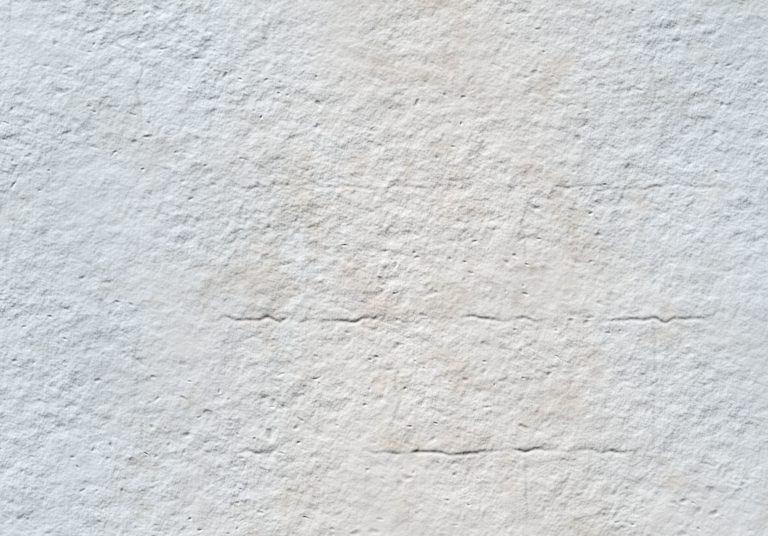
A WebGL 2 fragment shader for this texture:

```glsl
#version 300 es
precision highp float;
// Whitewashed, weathered plaster over faint masonry courses.
// A height field of layered noise, scattered pits and broken joints is lit
// from above left, over a cool-to-neutral lime tint with pale tan stains.

uniform vec2 u_resolution;
out vec4 outColor;

const vec3 COOL_LIME = vec3(0.806, 0.834, 0.855);
const vec3 WARM_LIME = vec3(0.845, 0.842, 0.837);
const vec3 STAIN_TINT = vec3(0.968, 0.946, 0.918);
const vec2 TO_LIGHT = vec2(-0.42, 0.908);
const float LIGHT_STEP = 0.0035;     // distance between height samples
const float RELIEF_GAIN = 0.36;
const float SHADOW_BITE = 3.0;       // extra darkening of steep shadows
const float GRAIN_FREQ = 44.0;
const float PIT_FREQ = 34.0;
const float PIT_CHANCE = 0.4;
const float PIT_SHADE = 0.09;
const float COURSE_BASE = 0.16;      // height of the lowest joint
const float COURSE_GAP = 0.247;
const float BLOCK_WIDTH = 0.48;
const float JOINT_WIDTH = 0.0038;
const float JOINT_SHADE = 0.17;

float hash(vec2 p) {
    return fract(sin(dot(p, vec2(127.1, 311.7))) * 43758.5453);
}

float noise(vec2 p) {
    vec2 i = floor(p), f = fract(p);
    f = f * f * (3.0 - 2.0 * f);
    return mix(mix(hash(i), hash(i + vec2(1, 0)), f.x),
               mix(hash(i + vec2(0, 1)), hash(i + vec2(1, 1)), f.x), f.y);
}

float fbm(vec2 p, int octaves, float gain) {
    float sum = 0.0, amp = 1.0;
    for (int i = 0; i < octaves; i++) {
        p = mat2(0.8, 0.6, -0.6, 0.8) * p + 17.3;
        sum += amp * (noise(p) - 0.5);
        p *= 2.0;
        amp *= gain;
    }
    return sum;
}

// Clustered irregular dents, one candidate per cell
float pits(vec2 p) {
    vec2 q = p * PIT_FREQ + 0.4 * vec2(noise(p * 60.0), noise(p * 60.0 + 31.0));
    vec2 cell = floor(q);
    float depth = 0.0;
    for (int y = -1; y <= 1; y++)
    for (int x = -1; x <= 1; x++) {
        vec2 id = cell + vec2(x, y);
        vec2 d = q - id - vec2(hash(id + 3.1), hash(id + 7.7));
        float size = mix(0.16, 0.42, pow(hash(id + 12.9), 2.0));
        float present = step(hash(id + 21.3), PIT_CHANCE)
                      * smoothstep(0.3, 0.65, noise(id * 0.22 + 5.0));
        float dent = 1.0 - smoothstep(0.1, 1.0, length(d * vec2(0.8, 1.2)) / size);
        depth = max(depth, present * dent * mix(0.3, 1.0, hash(id + 40.1)));
    }
    return depth;
}

// Broken horizontal joints and much fainter upright ones
float joints(vec2 p) {
    float groove = 0.0;
    for (int i = 0; i < 3; i++) {
        float k = float(i);
        float wobble = 0.012 * (noise(vec2(p.x * 7.0, k * 9.0)) - 0.5)
                     + 0.010 * (noise(vec2(p.x * 50.0, k * 5.0)) - 0.5);
        float d = (p.y - COURSE_BASE - k * COURSE_GAP - wobble) / JOINT_WIDTH;
        float broken = smoothstep(0.2, 0.5, noise(vec2(p.x * 6.5 + k * 23.0, 5.5)));
        float chipped = smoothstep(0.0, 0.8, noise(vec2(p.x * 42.0, k + 8.5)));
        float extent = smoothstep(0.36, 0.5, p.x)
                     * (1.0 - smoothstep(1.12, 1.25, p.x - 0.25 * k));
        float strength = 1.0 - 0.55 * step(1.5, k);
        groove = max(groove, exp(-d * d) * broken * chipped * extent * strength);
    }
    float course = floor((p.y - COURSE_BASE) / COURSE_GAP);
    float along = (p.x - 0.26) / BLOCK_WIDTH + 0.5 * mod(course, 2.0);
    float across = (fract(along + 0.5) - 0.5) * BLOCK_WIDTH
                 + 0.02 * (noise(p * 24.0) - 0.5);
    float faint = 0.25 * smoothstep(0.45, 0.75, noise(p * vec2(5.0, 11.0) + 4.0));
    return max(groove, faint * exp(-pow(across / JOINT_WIDTH, 2.0)));
}

float plasterHeight(vec2 p, float roughness) {
    float grain = fbm(p * vec2(0.92, 1.08) * GRAIN_FREQ, 4, 0.62);
    float swell = 0.9 * fbm(p * 12.0 + 6.0, 2, 0.6);
    return grain * roughness + swell - 0.7 * pits(p) - 0.9 * joints(p);
}

void main() {
    vec2 p = gl_FragCoord.xy / u_resolution.y;
    float aspect = u_resolution.x / u_resolution.y;

    // Worn patches are rougher than trowelled ones
    float patches = fbm(p * 4.0 + 2.7, 4, 0.75);
    float core = exp(-4.0 * dot(p - vec2(0.62, 0.64), p - vec2(0.62, 0.64)));
    float roughness = clamp(0.85 + 0.7 * patches + 0.25 * core, 0.4, 1.4);

    // Slope towards the light
    float relief = plasterHeight(p, roughness)
                 - plasterHeight(p + TO_LIGHT * LIGHT_STEP, roughness);
    relief *= RELIEF_GAIN;
    relief *= relief < 0.0 ? 0.9 - SHADOW_BITE * max(relief, -0.2) : 1.0 / (1.0 + 2.0 * relief);

    // Cool sides, neutral middle and foot
    float side = abs(p.x / aspect - 0.58) + 0.16 * (p.y - 0.5);
    float coolness = smoothstep(0.08, 0.46, side + 0.12 * patches);
    vec3 color = mix(WARM_LIME, COOL_LIME, coolness);
    float stain = smoothstep(0.15, 0.8, fbm(p * 11.0 + 11.0, 4, 0.7) + 0.3 * core);
    color *= mix(vec3(1.0), STAIN_TINT, stain * (1.0 - 0.5 * coolness));

    // Light, broad tone, and shadow in pits and joints
    float tone = 1.0 + relief + 0.04 * fbm(p * 3.0 + 8.0, 3, 0.6);
    color *= tone - JOINT_SHADE * joints(p) - PIT_SHADE * pits(p);
    outColor = vec4(clamp(color, 0.0, 0.97), 1.0);
}
```
